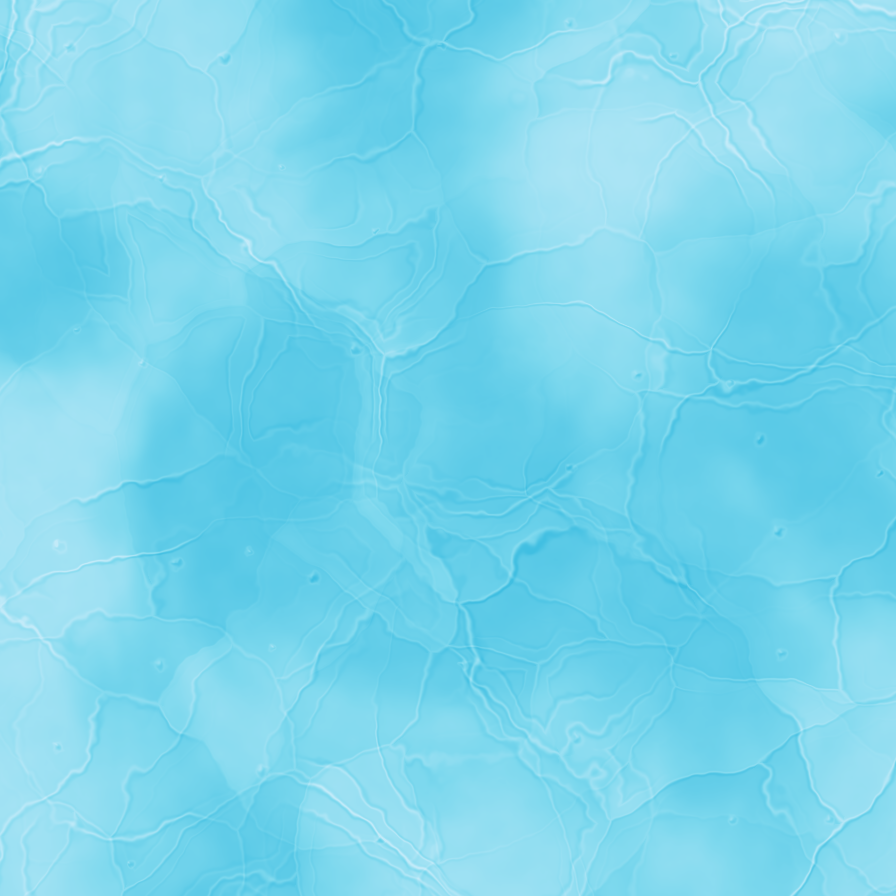
Give the GLSL for this texture, as a Shadertoy shader.

```glsl
// Pale blue ice: cloudy depth, overlapping cracked plates and tiny trapped bubbles.

const vec3 DEEP_BLUE = vec3(0.340, 0.785, 0.902);
const vec3 MID_BLUE  = vec3(0.490, 0.848, 0.932);
const vec3 PALE_BLUE = vec3(0.650, 0.890, 0.957);

const float CLOUD_FREQ     = 3.6;
const float CLOUD_CONTRAST = 2.35;
const float CLOUD_MIDDLE   = 0.415;  // noise level that becomes the middle blue
const float PLATE_FREQ     = 2.9;    // plates across the canvas, first layer
const float PLATE_TONE     = 0.55;   // tone step from plate to plate
const float CRACK_WIDTH    = 0.0019;
const float CRACK_LIGHT    = 0.44;
const float CRACK_SHADE    = 0.38;
const float GRAIN          = 0.11;
const float BUBBLE_FREQ    = 9.0;
const float BUBBLE_CHANCE  = 0.45;
const vec2  LIGHT_DIR      = vec2(-0.6, 0.8);

float hash(vec2 p) {
    return fract(sin(dot(p, vec2(127.1, 311.7))) * 43758.5453);
}

vec2 hash2(vec2 p) {
    return vec2(hash(p), hash(p + 57.3));
}

float noise(vec2 p) {
    vec2 i = floor(p), f = fract(p);
    f = f * f * f * (f * (f * 6.0 - 15.0) + 10.0);
    return mix(mix(hash(i), hash(i + vec2(1, 0)), f.x),
               mix(hash(i + vec2(0, 1)), hash(i + vec2(1, 1)), f.x), f.y);
}

float fbm(vec2 p) {
    float sum = 0.0, amp = 0.5;
    for (int i = 0; i < 4; i++) {
        sum += amp * noise(p);
        p = mat2(1.6, 1.2, -1.2, 1.6) * p + 7.1;
        amp *= 0.45;
    }
    return sum / 0.872;
}

vec2 noise2(vec2 p) {
    return vec2(noise(p), noise(p + 31.7)) - 0.5;
}

// Voronoi plate: distance to the nearest seam, seam normal and cell id
void findPlate(vec2 p, out float edge, out vec2 normal, out vec2 id) {
    vec2 base = floor(p), f = fract(p), nearest = vec2(0), nearCell = vec2(0);
    float best = 9.0;
    for (int y = -1; y <= 1; y++)
    for (int x = -1; x <= 1; x++) {
        vec2 cell = vec2(x, y);
        vec2 r = cell + hash2(base + cell) - f;
        if (dot(r, r) < best) { best = dot(r, r); nearest = r; nearCell = cell; }
    }
    edge = 9.0;
    normal = vec2(0, 1);
    id = base + nearCell;
    for (int y = -2; y <= 2; y++)
    for (int x = -2; x <= 2; x++) {
        vec2 cell = nearCell + vec2(x, y);
        vec2 r = cell + hash2(base + cell) - f;
        vec2 across = r - nearest;
        if (dot(across, across) < 1e-4) continue;
        float d = dot(0.5 * (nearest + r), normalize(across));
        if (d < edge) { edge = d; normal = normalize(across); }
    }
}

float bump(float d, float width) {
    return exp(-d * d / (width * width));
}

// One sheet of plates: x is the plate tone, y is the crack relief
vec2 plateLayer(vec2 p, float freq, float seed) {
    vec2 q = p + 0.16 * noise2(p * 4.0 + seed) + 0.04 * noise2(p * 13.0 + seed)
               + 0.012 * noise2(p * 42.0 + seed) + 0.004 * noise2(p * 110.0 + seed);
    float edge;
    vec2 normal, id;
    findPlate(q * freq + seed, edge, normal, id);
    edge /= freq;

    float tone = (hash(id + 3.7) - 0.5) * (0.35 + 0.65 * exp(-edge * 14.0));
    tone *= smoothstep(0.0, 0.004, edge);

    float strength = mix(0.2, 1.0, smoothstep(0.35, 0.7, noise(p * 7.0 + seed * 2.0)));
    float slope = 0.5 + 0.5 * dot(normal, LIGHT_DIR);
    float relief = CRACK_LIGHT * bump(edge, CRACK_WIDTH)
                 - CRACK_SHADE * slope * bump(edge - 2.1 * CRACK_WIDTH, 1.3 * CRACK_WIDTH);

    // Fainter folds running beside some cracks
    float fold = edge - 0.008 - 0.026 * noise(p * 15.0 + seed);
    float folded = smoothstep(0.5, 0.75, noise(p * 5.0 + seed + 19.0));
    relief += 0.7 * folded * (CRACK_LIGHT * bump(fold, CRACK_WIDTH)
            - CRACK_SHADE * bump(fold - 2.1 * CRACK_WIDTH, 1.4 * CRACK_WIDTH));
    return vec2(tone, relief * strength);
}

// Tiny bubbles: dark body with a bright glint
float bubbles(vec2 p) {
    vec2 id = floor(p * BUBBLE_FREQ);
    if (hash(id + 11.0) > BUBBLE_CHANCE) return 0.0;
    vec2 center = (id + 0.15 + 0.7 * hash2(id + 5.0)) / BUBBLE_FREQ;
    float radius = mix(0.0022, 0.0048, hash(id + 8.0));
    vec2 r = p - center + 0.004 * noise2(p * 180.0);
    float glint = bump(length(r - 0.8 * radius * LIGHT_DIR), 0.6 * radius);
    return 0.5 * glint - 0.6 * bump(length(r), radius) * hash(id + 2.0)
         + 0.16 * bump(length(r) - 1.5 * radius, 0.5 * radius);
}

void mainImage(out vec4 fragColor, in vec2 fragCoord) {
    vec2 p = fragCoord / iResolution.y;

    // Cloudy depth
    vec2 drift = p + 0.18 * noise2(p * 3.0 + 4.0);
    float tone = 0.5 + CLOUD_CONTRAST * (fbm(drift * CLOUD_FREQ + 2.3) - CLOUD_MIDDLE);

    // Stacked plates, finer and fainter with each sheet
    float relief = 0.0, weight = 1.0, freq = PLATE_FREQ;
    for (int i = 0; i < 3; i++) {
        vec2 plate = plateLayer(p, freq, 13.0 * float(i) + 5.0);
        tone += PLATE_TONE * weight * plate.x;
        relief += weight * plate.y;
        weight *= 0.7;
        freq *= 1.5;
    }

    // Ease the extremes, then add the surface detail
    tone = 0.5 + 0.56 * tanh((tone - 0.5) / 0.5);
    tone += relief + bubbles(p) + GRAIN * (fbm(p * 40.0) - 0.5);
    tone = clamp(tone, -0.3, 1.35);

    vec3 color = tone < 0.5 ? mix(DEEP_BLUE, MID_BLUE, 2.0 * tone)
                            : mix(MID_BLUE, PALE_BLUE, 2.0 * tone - 1.0);
    fragColor = vec4(color, 1.0);
}
```
